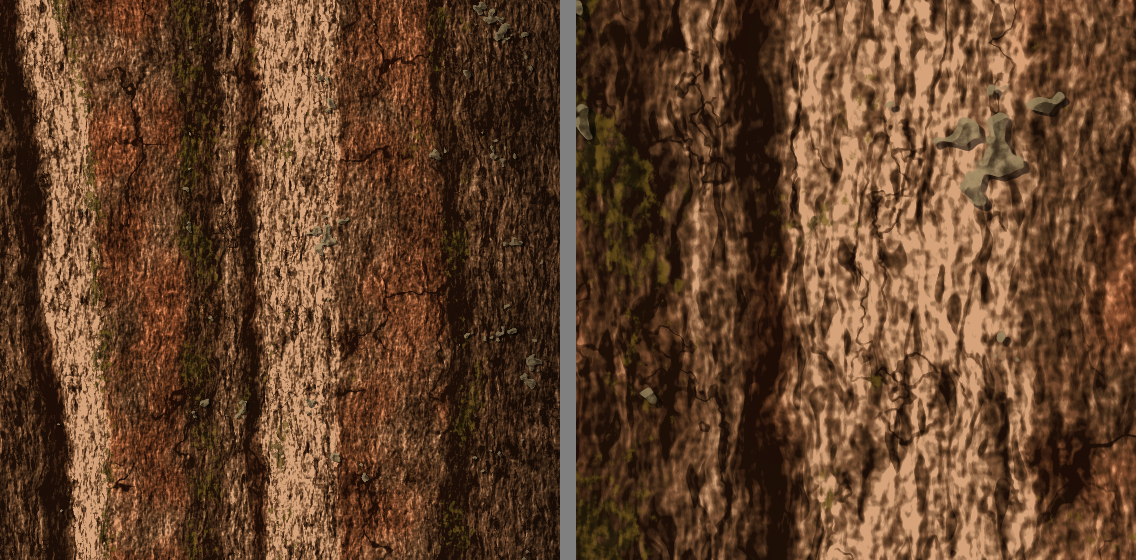
Left: the whole. Right: its middle third, enlarged.
Write a Shadertoy shader that draws this texture.

```glsl
// Weathered tree bark: upright ridges, cracked plates, moss and grey lichen.

const vec3 SOOT   = vec3(0.11, 0.055, 0.025);
const vec3 UMBER  = vec3(0.21, 0.125, 0.068);
const vec3 BROWN  = vec3(0.32, 0.21, 0.12);
const vec3 TAN    = vec3(0.46, 0.30, 0.19);
const vec3 BUFF   = vec3(0.62, 0.45, 0.31);
const vec3 CREAM  = vec3(0.84, 0.64, 0.48);
const vec3 RUST   = vec3(1.12, 0.91, 0.80);   // tint of the plates
const vec3 MOSS_DARK    = vec3(0.12, 0.10, 0.03);
const vec3 MOSS_LIGHT   = vec3(0.44, 0.34, 0.10);
const vec3 LICHEN_DARK  = vec3(0.24, 0.20, 0.13);
const vec3 LICHEN_LIGHT = vec3(0.60, 0.53, 0.38);
const vec2 TO_LIGHT = vec2(-0.0022, 0.0018);
const float RIDGE_BLUR = 0.012;
const float RELIEF = 0.60;
const float SPECKLE = 0.34;

// Ridges from left to right: start, tone, plate amount.
const int RIDGES = 11;
const vec3 RIDGE[RIDGES] = vec3[RIDGES](
    vec3(-0.20, 0.48, 0.1), vec3(0.040, 0.12, 0.5), vec3(0.078, 1.00, 0.0),
    vec3(0.165, 0.63, 1.0), vec3(0.325, 0.37, 0.3), vec3(0.395, 0.68, 0.0),
    vec3(0.440, 0.20, 0.7), vec3(0.465, 0.98, 0.0), vec3(0.605, 0.60, 0.8),
    vec3(0.785, 0.16, 0.1), vec3(0.820, 0.45, 0.1));

vec2 hash2(vec2 p) {
    vec3 q = fract(p.xyx * vec3(0.1031, 0.1030, 0.0973));
    q += dot(q, q.yzx + 33.33);
    return fract((q.xx + q.yz) * q.zy);
}

float corner(vec2 cell, vec2 offset) {
    return dot(hash2(cell) * 2.0 - 1.0, offset);
}

float gradientNoise(vec2 p) {
    vec2 i = floor(p), f = fract(p);
    vec2 u = f * f * f * (f * (f * 6.0 - 15.0) + 10.0);
    vec2 e = vec2(1.0, 0.0);
    float low  = mix(corner(i, f), corner(i + e, f - e), u.x);
    float high = mix(corner(i + e.yx, f - e.yx), corner(i + e.xx, f - e.xx), u.x);
    return 1.6 * mix(low, high, u.y);
}

float fbm(vec2 p) {
    float sum = 0.0, amp = 0.6;
    for (int i = 0; i < 4; i++) {
        sum += amp * gradientNoise(p);
        p = p * 2.03 + 17.3;
        amp *= 0.55;
    }
    return sum;
}

// Gap between the two nearest cell centres: zero along plate borders.
float plateBorder(vec2 p) {
    vec2 cell = floor(p);
    float first = 9.0, second = 9.0;
    for (int y = -1; y <= 1; y++)
    for (int x = -1; x <= 1; x++) {
        vec2 c = cell + vec2(x, y);
        float d = length(c + 0.15 + 0.7 * hash2(c) - p);
        second = min(second, max(first, d));
        first = min(first, d);
    }
    return second - first;
}

float bell(float x, float centre, float width) {
    float d = (x - centre) / width;
    return exp(-d * d);
}

// Thin line where noise crosses zero.
float hairline(vec2 p, float width) {
    return 1.0 - smoothstep(0.3 * width, width, abs(gradientNoise(p)));
}

// Surface height: long fibres, rough grain and lumpy plates.
float barkHeight(vec2 p, float plate) {
    float fibre = fbm(p * vec2(62.0, 12.0));
    float grain = fbm(p * vec2(115.0, 60.0) + 5.0);
    float lumps = fbm(p * vec2(21.0, 13.0) + 31.0);
    return mix(fibre, 0.45 * fibre + 0.8 * lumps, plate) + 0.6 * grain;
}

// Small ragged lobes that gather in patches of growth.
float lichenLobes(vec2 p, float growth) {
    float patches = smoothstep(0.22, 0.60, growth + 0.75 * fbm(p * vec2(11.0, 9.0) + 60.0));
    float lobes = gradientNoise(p * 52.0) + 0.6 * gradientNoise(p * 105.0 + 40.0);
    return smoothstep(0.0, 0.12, lobes - mix(1.1, 0.0, patches));
}

vec3 barkColor(float tone) {
    vec3 c = mix(SOOT, UMBER, smoothstep(0.04, 0.30, tone));
    c = mix(c, BROWN, smoothstep(0.28, 0.52, tone));
    c = mix(c, TAN,   smoothstep(0.48, 0.70, tone));
    c = mix(c, BUFF,  smoothstep(0.68, 0.88, tone));
    return mix(c, CREAM, smoothstep(0.86, 1.10, tone));
}

void mainImage(out vec4 fragColor, in vec2 fragCoord) {
    vec2 p = fragCoord / iResolution.xy;

    // Lean and waver of the ridges
    float x = p.x + 0.10 * (p.y - 0.5) * (1.0 - smoothstep(0.1, 0.4, p.x));
    x += 0.035 * (p.y - 0.5) * smoothstep(0.6, 0.8, p.x);
    x += 0.022 * gradientNoise(p * vec2(3.0, 3.5) + 8.0);
    x += 0.020 * fbm(p * vec2(18.0, 13.0));
    float tone = RIDGE[0].y, plate = RIDGE[0].z;
    for (int i = 1; i < RIDGES; i++) {
        float k = smoothstep(-RIDGE_BLUR, RIDGE_BLUR, x - RIDGE[i].x);
        tone = mix(tone, RIDGE[i].y, k);
        plate = mix(plate, RIDGE[i].z, k);
    }

    // Relief lit from the upper left, with fine speckle
    vec2 s = vec2(mix(x, p.x, 0.6), p.y);
    float height = barkHeight(s, plate);
    float lit = height - barkHeight(s + TO_LIGHT, plate);
    float speckle = gradientNoise(s * vec2(190.0, 120.0)) + 0.7 * gradientNoise(p * 235.0 + 9.0);
    tone += 0.34 * height + RELIEF * lit + SPECKLE * speckle * (0.35 + 0.65 * tone);
    tone += 0.30 * fbm(p * vec2(8.0, 4.0) + 90.0);

    // Short upright slits and broken hairline splits
    float slits = smoothstep(0.20, 0.34, gradientNoise(s * vec2(120.0, 38.0) + 3.0));
    float breaks = smoothstep(-0.1, 0.15, gradientNoise(p * vec2(26.0, 17.0) + 33.0));
    float splits = hairline(s * vec2(58.0, 15.0) + 0.35 * fbm(p * 45.0), 0.13) * breaks;
    float seams = hairline(s * vec2(17.0, 3.5) + 0.35 * fbm(p * 30.0), 0.035);
    tone -= (1.0 - 0.6 * plate) * (0.36 * slits + 0.34 * splits + 0.34 * seams);

    // Cracks between plates
    vec2 bend = vec2(fbm(p * 11.0), fbm(p * 11.0 + 25.0));
    float border = plateBorder(p * vec2(8.5, 7.0) + 0.5 * bend + 2.0);
    float ragged = border + 0.05 * fbm(p * 60.0);
    float gate = smoothstep(-0.10, 0.15, gradientNoise(p * 6.0 + 12.0));
    float crack = (1.0 - smoothstep(0.015, 0.065, ragged)) * gate;
    float rounding = 1.0 - smoothstep(0.0, 0.35, border);
    tone -= (0.15 + 0.85 * plate) * (0.60 * crack + 0.14 * rounding);

    vec3 color = barkColor(tone);
    color *= mix(vec3(1.0), RUST, plate * smoothstep(-0.35, 0.25, fbm(p * 6.0 + 44.0)));

    // Moss along the ridge flanks
    float mossGrowth = 0.42 * bell(x, 0.162, 0.024) + 0.36 * bell(x, 0.36, 0.045)
                     + 0.28 * bell(x, 0.81, 0.04) + 0.16 * bell(x, 0.50, 0.06);
    float grains = fbm(p * vec2(105.0, 85.0) + 70.0);
    float moss = smoothstep(0.36, 0.52, mossGrowth + 0.6 * fbm(p * vec2(17.0, 10.0) + 50.0) + 0.45 * grains);
    color = mix(color, mix(MOSS_DARK, MOSS_LIGHT, smoothstep(-0.25, 0.55, grains + lit)), 0.72 * moss);

    // Lichen with a soft shadow below
    float growth = 0.28 * bell(x, 0.37, 0.04) + 0.22 * bell(x, 0.59, 0.035)
                 + 0.34 * bell(x, 0.89, 0.07);
    float lobes = lichenLobes(p, growth);
    float shadow = lichenLobes(p + 1.6 * TO_LIGHT, growth);
    float sheen = smoothstep(-0.4, 0.5, fbm(p * 90.0 + 15.0) + 0.6 * (lobes - shadow));
    color *= 1.0 - 0.55 * shadow * (1.0 - lobes);
    color = mix(color, mix(LICHEN_DARK, LICHEN_LIGHT, sheen), 0.8 * lobes);

    // Falloff of light to the right
    color *= 1.0 - 0.22 * smoothstep(0.78, 1.0, p.x);
    fragColor = vec4(clamp(color, 0.0, 1.0), 1.0);
}
```
